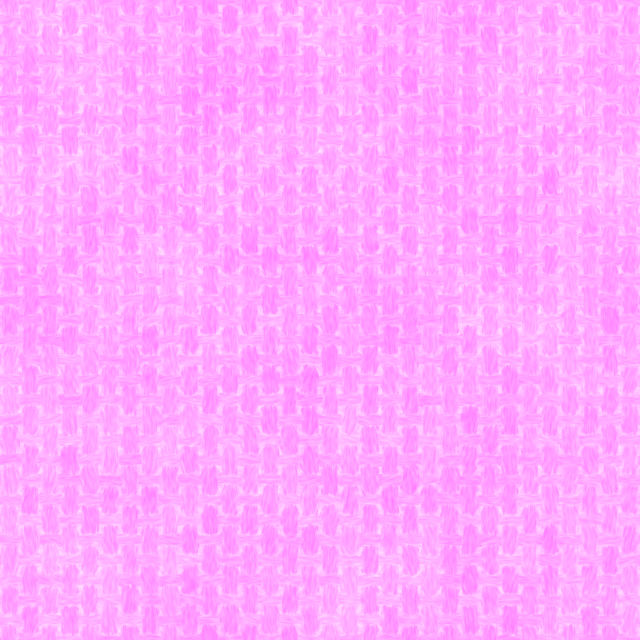
This texture is drawn by a Shadertoy shader. Its source:

```glsl
// Pink plain-weave cloth: 32 by 32 crossings in a checkerboard, with broad upright
// floats over thin level ones. Each float is a frayed rounded box filled with
// stretched gradient noise; thread tints and wrapping blotches vary the whole.

const float THREADS = 32.0;
const vec2 WARP_HALF = vec2(0.435, 0.75);  // half width, half length in cells
const vec2 WEFT_HALF = vec2(0.325, 0.72);
const float GAP_GREEN = 0.775;
const float WARP_GREEN = 0.618;
const float WEFT_GREEN = 0.66;

vec2 hash2(vec2 p) {
    vec3 h = fract(p.xyx * vec3(0.1031, 0.1030, 0.0973));
    h += dot(h, h.yzx + 33.33);
    return fract((h.xx + h.yz) * h.zy);
}

float cornerSlope(vec2 corner, vec2 offset, float period) {
    float angle = 6.28319 * hash2(mod(corner, period)).x;
    return dot(vec2(cos(angle), sin(angle)), offset);
}

// Gradient noise that wraps after a whole number of lattice cells
float gradientNoise(vec2 p, float period) {
    vec2 i = floor(p), f = p - i;
    vec2 u = f * f * f * (f * (f * 6.0 - 15.0) + 10.0);
    vec2 e = vec2(1.0, 0.0);
    float low = mix(cornerSlope(i, f, period),
                    cornerSlope(i + e, f - e, period), u.x);
    float high = mix(cornerSlope(i + e.yx, f - e.yx, period),
                     cornerSlope(i + 1.0, f - 1.0, period), u.x);
    return mix(low, high, u.y);
}

// Nearest float of the checkerboard; x runs across the thread, y along it
vec2 nearestFloat(vec2 p, float parity) {
    float thread = floor(p.x + 0.5);
    float start = thread + parity;
    return vec2(thread, start + 2.0 * floor((p.y - start) * 0.5 + 0.5));
}

float roundedBox(vec2 p, vec2 halfSize, float radius) {
    vec2 d = abs(p) - halfSize + radius;
    return length(max(d, 0.0)) + min(max(d.x, d.y), 0.0) - radius;
}

// Fine strands: long streaks with a lean, gathered towards the ends
float fibres(vec2 q, vec2 seed, float lean) {
    q.x = (q.x + lean * q.y) * (1.0 + 0.5 * q.y * q.y);
    float coarse = gradientNoise(q * vec2(6.0, 1.8) + seed, 512.0);
    float fine = gradientNoise(q * vec2(12.0, 3.0) + seed.yx + 40.0, 512.0);
    return coarse + 0.7 * fine;
}

// Returns the green level and the coverage of the float at p
vec2 threadFloat(vec2 p, float parity, vec2 halfSize, float baseGreen, float pixel) {
    vec2 centre = nearestFloat(p, parity);
    vec2 q = p - centre;
    vec2 id = mod(centre, THREADS);
    vec2 random = hash2(id + 57.0 * parity + 3.0);
    vec2 seed = floor(random * 200.0) + random.yx;
    float strand = fibres(q, seed, (random.y - 0.5) * 0.4);

    // Frayed outline, pinched towards the ends
    float wobble = gradientNoise(q * vec2(4.0, 3.0) + seed + 90.0, 512.0);
    vec2 shape = vec2(q.x * (1.0 + 0.28 * q.y * q.y), q.y);
    vec2 size = halfSize * (0.95 + 0.1 * random.yx);
    float edge = roundedBox(shape, size, 0.2) + 0.13 * wobble + 0.06 * strand;

    // Tints per thread and per float, patchy pale fibres along the rim
    float threadTint = hash2(vec2(id.x, 71.0 + parity)).x - 0.5;
    float green = baseGreen + 0.045 * threadTint + 0.06 * (random.x - 0.5);
    green += 0.10 * strand;
    float patchy = clamp(0.5 + 1.2 * wobble, 0.0, 1.0);
    green += (0.04 + 0.07 * patchy) * smoothstep(-0.2, 0.04, edge);

    float soft = max(0.06, pixel * 0.75);
    return vec2(green, 1.0 - smoothstep(-soft, soft, edge));
}

void mainImage(out vec4 fragColor, in vec2 fragCoord) {
    vec2 uv = fragCoord / iResolution.xy;
    float pixel = THREADS / min(iResolution.x, iResolution.y);
    vec2 cell = uv * THREADS - vec2(0.5, 0.0);

    // Level floats over the gaps, upright floats on top
    vec2 weft = threadFloat(cell.yx, 1.0, WEFT_HALF, WEFT_GREEN, pixel);
    vec2 warp = threadFloat(cell, 0.0, WARP_HALF, WARP_GREEN, pixel);
    float green = GAP_GREEN + 0.13 * gradientNoise(uv * 112.0, 112.0);
    green = mix(green, weft.x, weft.y);
    green = mix(green, warp.x, warp.y);

    // Broad soft blotches
    green += 0.06 * gradientNoise(uv * 5.0, 5.0);
    green += 0.04 * gradientNoise(uv * 11.0 + 3.0, 11.0);

    fragColor = vec4(1.0, clamp(green, 0.48, 0.9), 1.0, 1.0);
}
```
